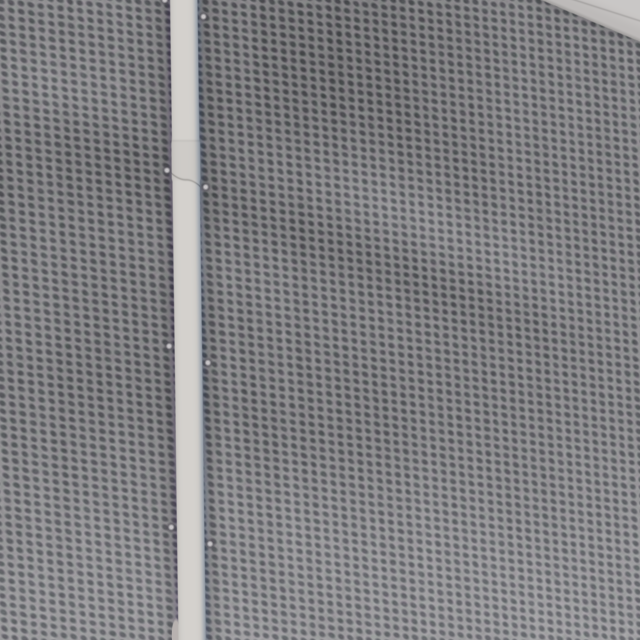
Reproduce this texture procedurally as a three.js fragment shader.

```glsl
// Perforated grey metal sheet with a pale vertical pipe and a light beam corner.
// Oval holes repeat on a sheared lattice; broad soft bands and gradient noise
// shade the sheet, and distance masks layer the pipe, studs and beam.
#define PITCH 0.0146
#define ROW_RATIO 0.86
#define ROW_TILT 0.12
#define COLUMN_LEAN 0.05
#define HOLE_RADIUS 0.31
#define HOLE_BLUR 0.17
#define HOLE_DEPTH 0.215
#define SOFT 0.0016
#define PIPE_HALF 0.0215
#define PIPE_COLOR vec3(0.815, 0.805, 0.79)
#define BEAM_COLOR vec3(0.74, 0.73, 0.725)

varying vec2 vUv;

vec2 hashGradient(vec2 p) {
  vec2 k = vec2(dot(p, vec2(127.1, 311.7)), dot(p, vec2(269.5, 183.3)));
  return fract(sin(k) * 43758.5) * 2.0 - 1.0;
}

float gradientNoise(vec2 p) {
  vec2 i = floor(p), f = fract(p);
  vec2 u = f * f * (3.0 - 2.0 * f);
  vec2 e = vec2(1.0, 0.0);
  float low = mix(dot(hashGradient(i), f), dot(hashGradient(i + e), f - e), u.x);
  float high = mix(dot(hashGradient(i + e.yx), f - e.yx),
                   dot(hashGradient(i + 1.0), f - 1.0), u.x);
  return mix(low, high, u.y);
}

// Soft elliptical patch of tone
float patchTone(vec2 p, vec2 center, vec2 size) {
  vec2 d = (p - center) / size;
  return exp(-dot(d, d));
}

// Distance to the nearest oval hole centre, in pitches
float holeDistance(vec2 p) {
  vec2 q = vec2(p.x * (0.94 + 0.06 * p.x) + COLUMN_LEAN * p.y, p.y + ROW_TILT * p.x) / PITCH;
  q += 0.10 * vec2(gradientNoise(p * 75.0), gradientNoise(p * 75.0 + 31.0));
  vec2 cell = vec2(1.0, ROW_RATIO);
  vec2 d = mod(q, cell) - 0.5 * cell;
  float along = dot(d, vec2(0.91, -0.42));
  float over = dot(d, vec2(0.42, 0.91));
  return sqrt(0.86 * along * along + 1.30 * over * over);
}

// Broad light and shade across the sheet
float sheetTone(vec2 p) {
  float tone = 0.478 + 0.060 * smoothstep(0.45, 0.0, p.y);
  vec2 band = vec2(p.x, p.y + 0.42 * p.x);
  tone -= 0.065 * patchTone(p, vec2(0.52, 0.90), vec2(0.22, 0.15));
  tone -= 0.035 * patchTone(band, vec2(0.60, 0.83), vec2(0.30, 0.045));
  tone += 0.030 * patchTone(band, vec2(0.72, 0.93), vec2(0.30, 0.050));
  tone -= 0.035 * patchTone(p, vec2(0.08, 0.74), vec2(0.22, 0.09));
  tone -= 0.030 * patchTone(p, vec2(0.18, 0.46), vec2(0.10, 0.16));
  tone -= 0.030 * patchTone(p, vec2(0.55, 0.33), vec2(0.20, 0.09));
  tone += 0.025 * patchTone(p, vec2(0.10, 0.87), vec2(0.16, 0.06));
  tone += 0.025 * gradientNoise(band * vec2(3.0, 9.0));
  return tone + 0.030 * gradientNoise(vec2(p.x * 35.0, p.y * 2.0));
}

void main() {
  vec2 p = vUv;

  // Perforated sheet
  float hole = smoothstep(HOLE_RADIUS + HOLE_BLUR, HOLE_RADIUS - HOLE_BLUR, holeDistance(p));
  float tone = sheetTone(p) + HOLE_DEPTH * (0.40 - hole);
  tone += 0.055 * gradientNoise(p * 150.0);
  vec3 color = tone * mix(vec3(1.0, 0.995, 1.01), vec3(0.98, 0.995, 1.04), hole);
  color += 0.02 * gradientNoise(p * 110.0 + 9.0) * vec3(1.0, -0.6, 0.7);

  // Contact shade on both sides of the leaning pipe
  float axis = p.x - (0.3002 - 0.0130 * p.y);
  float bulge = smoothstep(0.715, 0.722, p.y) * smoothstep(0.785, 0.775, p.y);
  float halfWidth = PIPE_HALF + 0.0010 * bulge;
  float outside = max(abs(axis) - halfWidth, 0.0);
  color *= 1.0 - 0.24 * exp(-outside / 0.014);
  float rim = exp(-pow(outside / 0.006, 2.0));
  vec3 fringe = axis > 0.0 ? vec3(-0.01, 0.015, 0.055) : vec3(-0.01, -0.03, 0.02);
  color += fringe * rim;

  // Studs paired along the pipe
  for (int i = 0; i < 4; i++) {
    float n = float(i);
    vec2 right = vec2(0.3180 + 0.0034 * n, 0.974 - 0.262 * n - 0.0042 * n * n);
    vec2 left = right + vec2(-0.0605, 0.026);
    float d = min(length(p - right), length(p - left));
    color = mix(color, vec3(0.33, 0.32, 0.35), 0.55 * smoothstep(0.010, 0.005, d));
    color = mix(color, vec3(0.78, 0.77, 0.78), smoothstep(0.0060, 0.0015, d));
  }

  // Pipe body with rounded shading, coupling seam and foot bracket
  float across = axis / halfWidth;
  vec3 pipe = PIPE_COLOR * (1.02 - 0.13 * pow(abs(across + 0.12), 4.0));
  pipe += vec3(-0.10, -0.06, -0.01) * smoothstep(0.55, 1.0, across) - 0.025 * bulge;
  float seam = p.y - 0.719 + 0.010 * across * abs(across);
  pipe -= 0.14 * exp(-pow(seam / 0.0018, 2.0));
  pipe -= 0.04 * exp(-pow((p.y - 0.780) / 0.0020, 2.0));
  float foot = length((p - vec2(0.275, 0.008)) / vec2(0.007, 0.025));
  color = mix(color, vec3(0.72, 0.70, 0.69), smoothstep(1.1, 0.8, foot));
  color = mix(color, pipe, smoothstep(SOFT, -SOFT, abs(axis) - halfWidth));

  // Beam crossing the upper right corner
  float beam = (p.y - 1.0 + 0.424 * (p.x - 0.846)) / 1.086;
  color *= 1.0 - 0.16 * exp(-abs(beam) / 0.008);
  vec3 metal = BEAM_COLOR + 0.05 * smoothstep(0.010, 0.040, beam);
  metal -= 0.10 * smoothstep(0.007, 0.0, beam);
  float groove = p.y - 1.0 + 0.32 * (p.x - 0.898);
  metal -= 0.09 * exp(-pow(groove / 0.0018, 2.0));
  color = mix(color, metal, smoothstep(-SOFT, SOFT, beam));

  gl_FragColor = vec4(clamp(color, 0.0, 1.0), 1.0);
}
```
